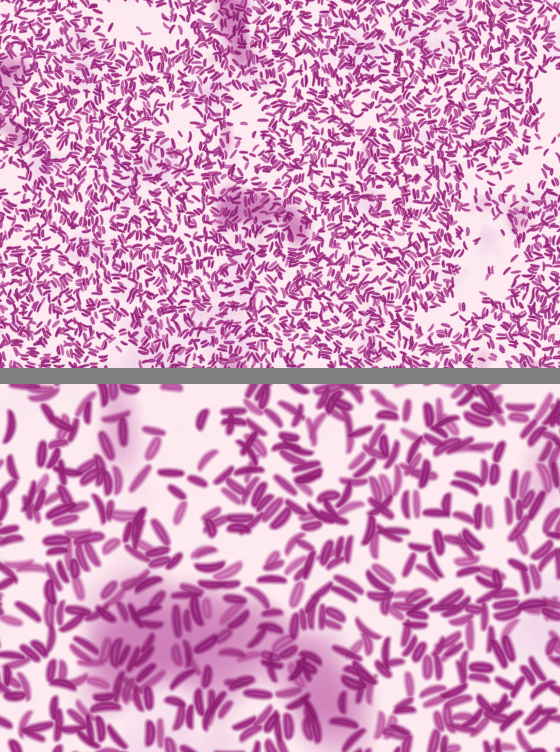
Top, the full canvas; bottom, a detail of the centre.
Give the GLSL for this texture, as a Shadertoy shader.

```glsl
// Stained field of short, curved, rod-shaped cells on a pale pink ground.
// A jittered grid holds two rods per square, often lying side by side;
// smooth noise opens bare patches, turns the rods and gathers dark clumps.

vec3 hash3(vec2 p) {
    vec3 q = fract(vec3(p.xyx) * vec3(0.1031, 0.1030, 0.0973));
    q += dot(q, q.yxz + 33.33);
    return fract((q.xxy + q.yzz) * q.zyx);
}

float noise(vec2 p) {
    vec2 i = floor(p), f = fract(p);
    f = f * f * (3.0 - 2.0 * f);
    vec2 e = vec2(0.0, 1.0);
    return mix(mix(hash3(i).x, hash3(i + e.yx).x, f.x),
               mix(hash3(i + e.xy).x, hash3(i + e.yy).x, f.x), f.y);
}

float fbm(vec2 p) {
    return 0.6 * noise(p) + 0.27 * noise(p * 2.1 + 17.0) + 0.13 * noise(p * 4.3 + 31.0);
}

// Distance to a bent rod that narrows toward its rounded ends
float rodDistance(vec2 p, float halfLength, float halfWidth, float bend) {
    p.y += bend * (p.x * p.x - 0.4 * halfLength * halfLength);
    float along = min(abs(p.x) / halfLength, 1.0);
    float radius = halfWidth * (1.0 - 0.4 * along * along);
    return length(vec2(max(abs(p.x) - halfLength + radius, 0.0), p.y)) - radius;
}

// Dark stain gathers where the noise peaks
float clumpAt(vec2 p) {
    return smoothstep(0.70, 0.88, fbm(p * 5.0 + 43.0));
}

void mainImage(out vec4 fragColor, in vec2 fragCoord) {
    vec2 uv = fragCoord / iResolution.y;
    float clump = clumpAt(uv);

    // Ground with lavender smudges and stained haze
    vec3 ground = vec3(0.99, 0.918, 0.942);
    float smudge = smoothstep(0.56, 0.8, fbm(uv * 9.0 + 80.0));
    ground = mix(ground, vec3(0.93, 0.80, 0.91), 0.6 * smudge);
    ground = mix(ground, vec3(0.84, 0.48, 0.72), 0.65 * clump);
    ground += 0.012 * (noise(uv * 130.0) - 0.5);

    // Rods from the surrounding grid squares
    float spacing = 0.0245;
    vec2 square = floor(uv / spacing);
    vec3 color = ground;
    float layers = 0.0;
    for (int y = -1; y <= 1; y++)
    for (int x = -1; x <= 1; x++) {
        vec2 id = square + vec2(x, y);
        vec2 middle = (id + 0.5) * spacing;
        float crowd = smoothstep(0.2, 0.42, fbm(middle * vec2(6.0, 7.5) + 9.0));
        float flow = 7.0 * noise(middle * 8.0 + 60.0);
        vec2 center = middle;
        float angle = 0.0;

        for (int k = 0; k < 2; k++) {
            vec3 place = hash3(id + 71.0 * float(k) + 200.0);
            vec3 shape = hash3(id + 71.0 * float(k) + 503.0);
            vec3 look = hash3(id + 71.0 * float(k) + 907.0);

            if (k == 1 && look.z < 0.5) {
                // Twin beside the first rod
                center += 0.0095 * vec2(-sin(angle), cos(angle));
                angle += 0.35 * (place.z - 0.5);
            } else {
                center = (id + place.xy) * spacing;
                angle = flow + 2.4 * (place.z - 0.5);
            }
            if (look.x > 0.96 * crowd) continue;

            vec2 local = uv - center;
            float c = cos(angle), s = sin(angle);
            local = vec2(c * local.x + s * local.y, c * local.y - s * local.x);
            float d = rodDistance(local, mix(0.0095, 0.0155, shape.x),
                                  mix(0.0035, 0.0053, shape.y * shape.y),
                                  36.0 * (shape.z - 0.5));

            // Deep magenta rim, slightly paler core in the wide rods
            vec3 stain = mix(vec3(0.61, 0.15, 0.50), vec3(0.79, 0.42, 0.68), look.y * look.y);
            stain += vec3(0.07, 0.12, 0.09) * smoothstep(-0.0025, -0.005, d);
            float cover = smoothstep(0.0027, -0.0027, d);
            color = min(color, mix(ground, stain, cover));
            layers += cover;
        }
    }

    // Overlaps and clumps absorb more light
    color *= 1.0 - vec3(0.07, 0.2, 0.1) * clamp(layers - 1.0, 0.0, 1.0);
    color *= 1.0 - vec3(0.08, 0.18, 0.08) * clump;
    fragColor = vec4(color, 1.0);
}
```
